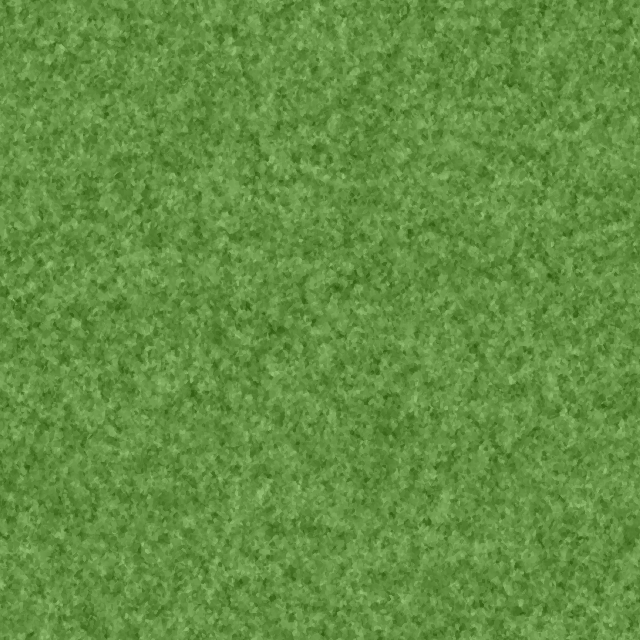
Reproduce this texture procedurally as a Shadertoy shader.

```glsl
// Short mown turf seen from above: ragged flat tufts at three scales,
// each a soft Voronoi pattern of slanted dabs, with borders bent by gradient
// noise. The summed tone runs along a ramp from deep to pale green.

// Three random values in 0..1 for a cell of a given layer
vec3 hash3(vec2 cell, int layer) {
    uvec3 v = uvec3(ivec3(ivec2(cell), layer)) * 1664525u + 1013904223u;
    v.x += v.y * v.z; v.y += v.z * v.x; v.z += v.x * v.y;
    v ^= v >> 16u;
    v.x += v.y * v.z; v.y += v.z * v.x; v.z += v.x * v.y;
    return vec3(v >> 8u) / 16777216.0;
}

float cornerSlope(vec2 cell, vec2 offset, int layer) {
    float angle = 6.2832 * hash3(cell, layer).x;
    return dot(vec2(cos(angle), sin(angle)), offset);
}

float gradientNoise(vec2 p, int layer) {
    vec2 i = floor(p), f = p - i;
    vec2 u = f * f * f * (f * (f * 6.0 - 15.0) + 10.0);
    vec2 e = vec2(1, 0);
    float low = mix(cornerSlope(i, f, layer), cornerSlope(i + e.xy, f - e.xy, layer), u.x);
    float high = mix(cornerSlope(i + e.yx, f - e.yx, layer), cornerSlope(i + e.xx, f - e.xx, layer), u.x);
    return mix(low, high, u.y);
}

// Tone in -1..1 of the dab nearest to p; higher peak gives rarer extremes
float dabs(vec2 p, float stretch, float peak, int layer) {
    vec2 home = floor(p);
    float sum = 0.0, total = 0.0;
    for (int y = -2; y <= 2; y++)
    for (int x = -2; x <= 2; x++) {
        vec2 cell = home + vec2(x, y);
        vec3 place = hash3(cell, layer);
        vec3 look = hash3(cell, layer + 50);
        vec2 d = p - cell - place.xy;
        // Mostly upright, leaning to either side
        float lean = (place.z - 0.5) * 2.2;
        d = mat2(cos(lean), -sin(lean), sin(lean), cos(lean)) * d;
        d *= vec2(stretch, 1.0 / stretch);
        float tone = 2.0 * look.x - 1.0;
        tone = sign(tone) * pow(abs(tone), peak);
        float weight = exp(-14.0 * dot(d, d) - 1.5 * look.y);
        sum += weight * tone;
        total += weight;
    }
    return sum / total;
}

void mainImage(out vec4 fragColor, in vec2 fragCoord) {
    vec2 uv = fragCoord / iResolution.y;

    // Ragged tuft borders
    vec2 bend = vec2(gradientNoise(uv * 150.0, 1), gradientNoise(uv * 150.0, 2));
    vec2 p = uv + 0.005 * bend;

    // Tufts, leaves and fine flecks
    float tone = 0.55;
    tone += 0.29 * dabs(p * 72.0, 1.15, 1.0, 3);
    tone += 0.27 * dabs(p * 125.0 + 7.3, 1.25, 1.4, 4);
    tone += 0.42 * dabs(uv * 190.0 + 3.1, 1.3, 2.6, 5);

    // Faint broad unevenness of the lawn
    tone += 0.12 * gradientNoise(uv * 11.0, 6) + 0.16 * gradientNoise(uv * 34.0, 7);

    vec3 deepGreen = vec3(0.27, 0.44, 0.14);
    vec3 paleGreen = vec3(0.49, 0.66, 0.36);
    fragColor = vec4(mix(deepGreen, paleGreen, clamp(tone, -0.4, 1.4)), 1.0);
}
```
